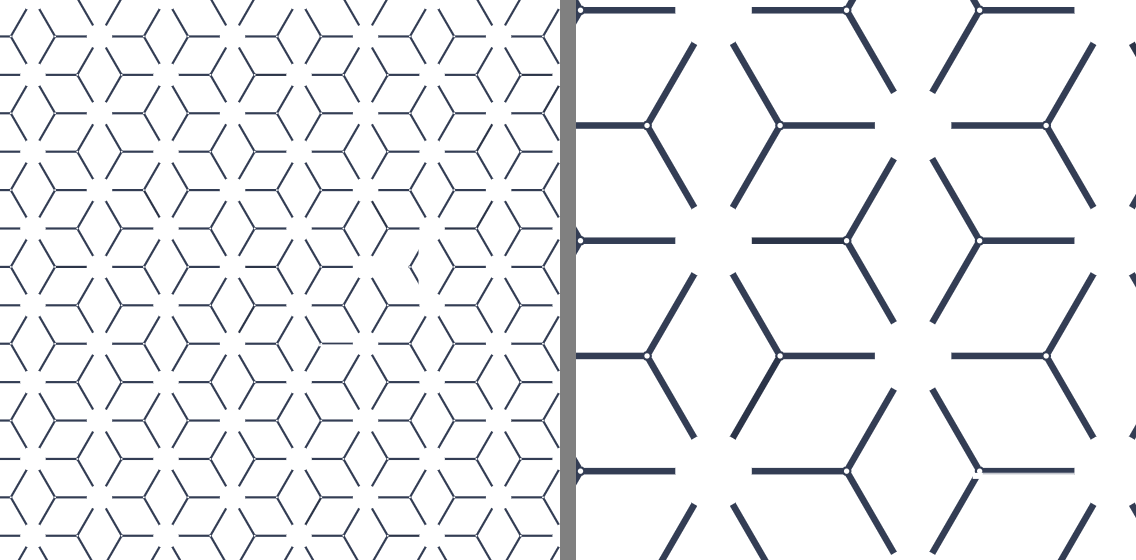
Left, the full canvas; right, a detail of the centre.
Reproduce this pattern procedurally as a Shadertoy shader.

```glsl
// Open cube lattice: slate three-armed marks on white, each joint pierced by a dot.
// Space is folded into hexagonal cells, then into one spoke of a six-spoke star;
// spokes stop short of the cell centre and meet their neighbours at the corners.
// A few erased patches and darker strokes supply the wear.

const float PITCH = 0.13717;  // distance between neighbouring stars

float coverage(float dist) {
    return clamp(0.5 - dist * iResolution.y, 0.0, 1.0);
}

float box(vec2 p, vec2 halfSize) {
    vec2 d = abs(p) - halfSize;
    return max(d.x, d.y);
}

float hash(vec3 p) {
    return fract(sin(dot(p, vec3(127.1, 311.7, 74.7))) * 43758.5);
}

// Offset from the nearest star centre (xy) and that star's position (zw)
vec4 hexCell(vec2 p) {
    vec2 period = vec2(sqrt(3.0), 1.0);
    vec2 a = period * round(p / period);
    vec2 b = period * (round(p / period - 0.5) + 0.5);
    vec2 centre = distance(p, a) < distance(p, b) ? a : b;
    return vec4(p - centre, centre);
}

void mainImage(out vec4 fragColor, in vec2 fragCoord) {
    vec2 uv = fragCoord / iResolution.y;
    vec4 cell = hexCell((uv - vec2(0.5340, 0.4548)) / PITCH);

    // Fold the six spokes onto the x axis
    float sixth = radians(60.0);
    float spoke = round(atan(cell.y, cell.x) / sixth);
    float angle = spoke * sixth;
    vec2 axis = vec2(cos(angle), sin(angle));
    vec2 q = vec2(dot(cell.xy, axis), dot(cell.xy, vec2(-axis.y, axis.x)));

    // Square-ended stroke, rounded joint and its pierced dot
    float joint = length(q - vec2(inversesqrt(3.0), 0.0));
    float stroke = max(abs(q.y) - 0.0142, 0.166 - q.x);
    float ink = coverage(min(stroke, joint - 0.021) * PITCH);
    ink *= 1.0 - coverage((joint - 0.0115) * PITCH);

    // Missing arm, clipped diagonals, and one arm with a faded lower edge
    ink *= 1.0 - coverage(box(uv - vec2(0.6966, 0.5232), vec2(0.0330, 0.0080)));
    ink *= 1.0 - coverage(box(uv - vec2(0.7578, 0.5232), vec2(0.0104, 0.0573)));
    ink *= 1.0 - 0.7 * coverage(box(uv - vec2(0.6016, 0.3841), vec2(0.0286, 0.0012)));
    ink *= 1.0 - coverage(box(uv - vec2(0.5725, 0.3834), vec2(0.0030, 0.0018)));

    // Occasional darker strokes
    float seed = hash(vec3(round(cell.zw * vec2(2.0 / sqrt(3.0), 2.0)), mod(spoke, 6.0)));
    vec3 slate = vec3(0.20, 0.24, 0.33) * mix(1.0, 0.85, step(0.95, seed));

    fragColor = vec4(mix(vec3(1.0), slate, ink), 1.0);
}
```
